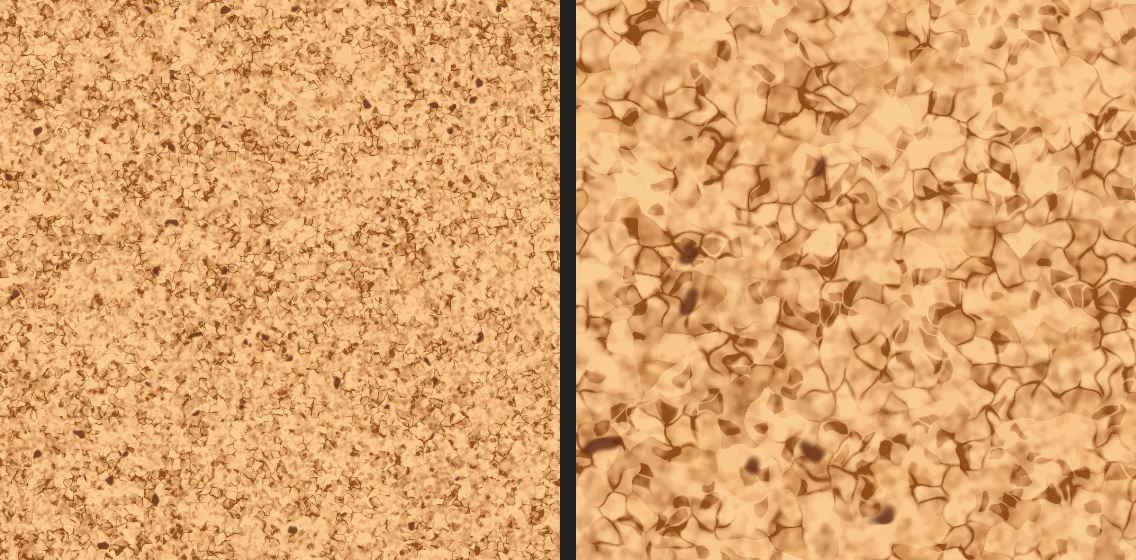
Left, the full canvas; right, a detail of the centre.
Reproduce this texture procedurally as a WebGL 2 fragment shader.

```glsl
#version 300 es
precision highp float;
// Pressed cork board: warped cellular grains with patchy dark seams,
// small bark crumbs, scattered pale chips and a few deep red-brown specks.
// All layers add up to one tone, which a six-colour ramp turns into cork.

uniform vec2 u_resolution;
out vec4 fragColor;

float hash(vec2 p) {
    return fract(sin(dot(p, vec2(127.1, 311.7))) * 43758.5453);
}

vec2 hash2(vec2 p) {
    return vec2(hash(p), hash(p + 57.3));
}

float noise(vec2 p) {
    vec2 i = floor(p), f = fract(p);
    f = f * f * (3.0 - 2.0 * f);
    return mix(mix(hash(i), hash(i + vec2(1, 0)), f.x),
               mix(hash(i + vec2(0, 1)), hash(i + vec2(1, 1)), f.x), f.y);
}

mat2 rotation(float a) {
    return mat2(cos(a), sin(a), -sin(a), cos(a));
}

// Cells stretched in random directions: x = distance to seam, yz = cell id
vec3 grains(vec2 p, float stretch) {
    vec2 base = floor(p), nearestId = base;
    float nearest = 9.0, second = 9.0;
    for (int y = -1; y <= 1; y++) {
        for (int x = -1; x <= 1; x++) {
            vec2 id = base + vec2(x, y);
            vec2 d = id + 0.1 + 0.8 * hash2(id) - p;
            d = rotation(6.283 * hash(id + 11.7)) * d;
            float dist = length(d * vec2(1.0 / stretch, stretch));
            if (dist < nearest) {
                second = nearest;
                nearest = dist;
                nearestId = id;
            } else {
                second = min(second, dist);
            }
        }
    }
    return vec3(second - nearest, nearestId);
}

// Colour ramp whose stops follow the share of each colour
vec3 corkColor(float t) {
    vec3 c = mix(vec3(0.57, 0.31, 0.11), vec3(0.74, 0.50, 0.27), smoothstep(0.01, 0.09, t));
    c = mix(c, vec3(0.83, 0.58, 0.35), smoothstep(0.09, 0.21, t));
    c = mix(c, vec3(0.87, 0.65, 0.41), smoothstep(0.21, 0.39, t));
    c = mix(c, vec3(0.94, 0.72, 0.48), smoothstep(0.39, 0.65, t));
    return mix(c, vec3(0.97, 0.79, 0.55), smoothstep(0.65, 0.90, t));
}

void main() {
    vec2 uv = gl_FragCoord.xy / min(u_resolution.x, u_resolution.y);

    // Bend the domain so that the grains get ragged outlines
    vec2 bend = vec2(noise(uv * 95.0), noise(uv * 95.0 + 31.0)) - 0.5;
    vec2 p = uv + 0.009 * bend;

    // Main grains with a shade of their own and patchy dark seams
    vec3 grain = grains(p * 62.0, 1.25);
    float shade = hash(grain.yz + 3.1);
    float patches = smoothstep(0.35, 0.7, noise(uv * 48.0 + 9.0));
    float seam = (1.0 - smoothstep(0.0, 0.24, grain.x)) * patches;
    float tone = 0.42 + 1.6 * (shade - 0.5) - 1.9 * seam;

    // Small bark crumbs between the grains
    vec3 crumb = grains(p * 105.0 + 40.0, 1.35);
    float isCrumb = step(hash(crumb.yz + 5.9), 0.2);
    tone -= 1.5 * isCrumb * smoothstep(0.0, 0.25, crumb.x);

    // Large pale chips lying over the rest
    vec3 chip = grains(p * 36.0 + 80.0, 1.2);
    float isChip = step(hash(chip.yz + 7.3), 0.11);
    float chipMask = isChip * smoothstep(0.08, 0.25, chip.x);
    tone = mix(tone, 0.5 + 0.7 * hash(chip.yz + 2.2), 0.85 * chipMask);

    // Mottling inside the grains and a slow drift across the board
    tone += 2.0 * (noise(rotation(0.6) * uv * 130.0) - 0.5);
    tone += 1.5 * (noise(rotation(1.9) * uv * 240.0) - 0.5);
    tone += 0.5 * (noise(uv * 9.0) - 0.5);

    vec3 color = corkColor(1.0 / (1.0 + exp(-1.75 * tone)));
    color *= 1.0 + (hash(grain.yz + 8.4) - 0.5) * vec3(0.01, 0.04, 0.11);

    // Rare deep specks
    vec2 cell = floor(p * 24.0);
    vec2 offset = fract(p * 24.0) - 0.3 - 0.4 * hash2(cell + 4.0);
    offset = rotation(6.283 * hash(cell)) * offset * vec2(0.8, 1.25);
    float radius = 0.08 + 0.12 * hash(cell + 6.0);
    float speck = 1.0 - smoothstep(radius - 0.06, radius + 0.06, length(offset));
    speck *= step(hash(cell + 19.0), 0.09);
    color = mix(color, vec3(0.40, 0.19, 0.09), 0.85 * speck);

    fragColor = vec4(color, 1.0);
}
```
